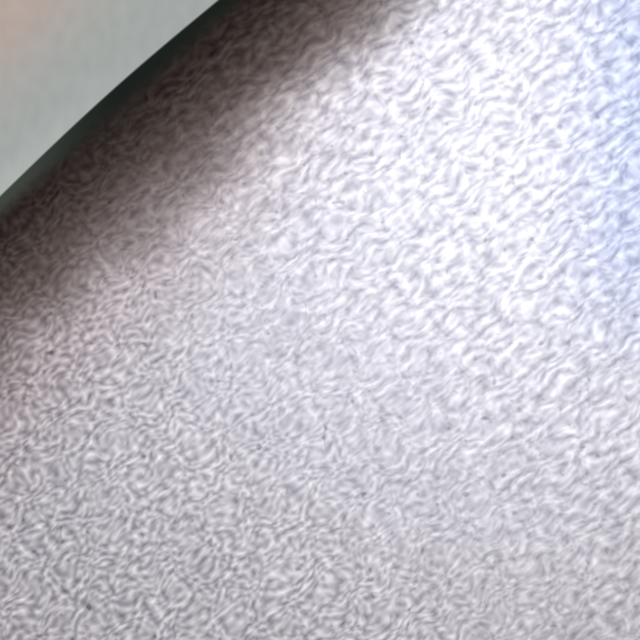
Write a WebGL 1 fragment shader that draws this texture.

```glsl
precision highp float;
// A speckled pale floor lit from the upper right, with a plate in the corner
// casting a soft diagonal shadow. Smooth light fields give the tone, and
// stretched gradient noise gives the fine slanted grain.
uniform vec2 u_resolution;

vec2 hash2(vec2 p) {
  vec3 q = fract(p.xyx * vec3(0.1031, 0.1030, 0.0973));
  q += dot(q, q.yzx + 33.33);
  return fract((q.xx + q.yz) * q.zy);
}

float cornerSlope(vec2 cell, vec2 offset) {
  vec2 gradient = hash2(cell) * 2.0 - 1.0;
  return dot(gradient / (length(gradient) + 0.001), offset);
}

float gradientNoise(vec2 p) {
  vec2 i = floor(p), f = fract(p);
  vec2 w = f * f * f * (f * (f * 6.0 - 15.0) + 10.0);
  vec2 e = vec2(1.0, 0.0);
  float low = mix(cornerSlope(i, f), cornerSlope(i + e, f - e), w.x);
  float high = mix(cornerSlope(i + e.yx, f - e.yx), cornerSlope(i + 1.0, f - 1.0), w.x);
  return mix(low, high, w.y);
}

// Streaks rising to the right, wavering slightly, over rounder grains
float floorGrain(vec2 p, float streakiness) {
  vec2 bend = vec2(gradientNoise(p * 23.0 + 40.0), gradientNoise(p * 23.0 + 90.0));
  vec2 q = p + bend * 0.012;
  vec2 along = vec2(0.80, 0.60);
  vec2 turned = vec2(dot(q, along), dot(q, vec2(-along.y, along.x)));
  float streaks = gradientNoise(turned * vec2(48.0, 98.0) + 150.0);
  float rounds = gradientNoise(turned * vec2(82.0, 116.0) + 310.0);
  float fine = gradientNoise(turned * vec2(115.0, 170.0) + 520.0);
  return mix(rounds, streaks, streakiness) * 1.1 + fine * 0.4;
}

vec3 litFloor(vec2 p) {
  vec2 fromGlow = p - vec2(0.80, 0.80);
  float glow = exp(-1.6 * dot(fromGlow, fromGlow));
  vec3 color = mix(vec3(0.62, 0.60, 0.62), vec3(0.95, 0.95, 1.0), glow);
  float blueRim = smoothstep(0.80, 1.05, p.x) * smoothstep(0.35, 0.65, p.y);
  return color - vec3(0.12, 0.08, 0.0) * blueRim;
}

vec3 shadowTone(vec2 p, float d) {
  vec3 color = mix(vec3(0.17, 0.14, 0.13), vec3(0.38, 0.335, 0.325),
                   smoothstep(0.01, 0.16, d));
  vec3 contact = mix(vec3(0.25, 0.27, 0.25), vec3(0.11, 0.13, 0.12),
                     smoothstep(0.0, 0.2, p.x));
  return mix(contact, color, smoothstep(0.008, 0.035, d));
}

vec3 plateTone(vec2 p, float d) {
  vec3 color = mix(vec3(0.64, 0.66, 0.65), vec3(0.71, 0.65, 0.62),
                   smoothstep(0.05, 0.22, -d));
  color += 0.04 * smoothstep(0.05, 0.0, -d) * smoothstep(0.3, 0.0, p.x);
  return color + 0.02 * gradientNoise(p * vec2(60.0, 35.0));
}

void main() {
  vec2 p = gl_FragCoord.xy / u_resolution;
  float pixel = 1.0 / min(u_resolution.x, u_resolution.y);

  // Distance from the plate edge, positive on the floor
  float d = dot(p - vec2(0.0, 0.694), vec2(0.668, -0.744));
  float edge = d + 0.006 * sin(clamp(p.x / 0.341, 0.0, 1.0) * 3.1416);

  // Light and penumbra, with a warm fringe past the shadow
  float ragged = d + 0.03 * gradientNoise(p * 9.0 + 7.0);
  float lit = smoothstep(0.11, 0.265, ragged);
  vec3 sunny = litFloor(p);
  float fringe = smoothstep(0.42, 0.20, d) * smoothstep(0.9, 0.2, p.x);
  sunny *= 1.0 - fringe * vec3(0.07, 0.11, 0.12);
  vec3 color = mix(shadowTone(p, d), sunny, lit);

  // Slow mottling, grain and sparse dark specks
  float grain = floorGrain(p, smoothstep(0.5, 1.3, p.x + p.y));
  float speck = smoothstep(0.36, 0.62, gradientNoise(p * 68.0 + 730.0));
  float strength = mix(0.11, 0.25, lit) * smoothstep(0.0, 0.06, d);
  color += 0.035 * lit * gradientNoise(p * 14.0 + 200.0);
  color += grain * strength * vec3(1.0, 1.0, 0.93);
  color -= speck * strength * 0.55;

  color = mix(plateTone(p, edge), color, smoothstep(-1.2 * pixel, 0.003, edge));
  gl_FragColor = vec4(clamp(color, 0.0, 1.0), 1.0);
}
```
